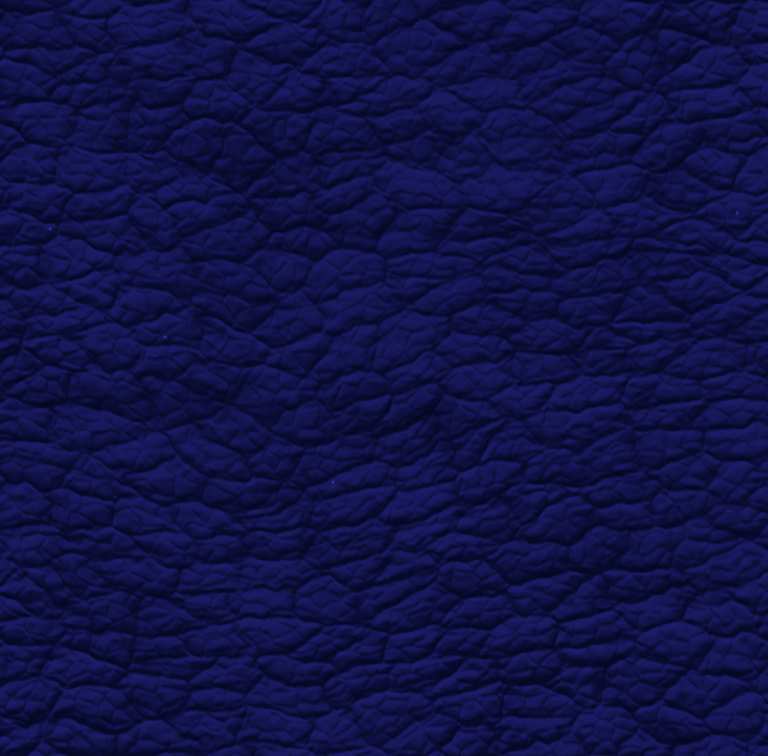
This texture is drawn by a Shadertoy shader. Its source:

```glsl
// Dark blue grained leather: wide pebbles, small bumps and long creases
// form a height field, which is shaded by its slope toward a light above.

float hash(vec2 p) {
    return fract(sin(dot(p, vec2(127.1, 311.7))) * 43758.5453);
}

vec2 hash2(vec2 p) {
    return vec2(hash(p), hash(p + 57.3));
}

float noise(vec2 p) {
    vec2 i = floor(p), f = fract(p);
    f = f * f * (3.0 - 2.0 * f);
    return mix(mix(hash(i), hash(i + vec2(1, 0)), f.x),
               mix(hash(i + vec2(0, 1)), hash(i + vec2(1, 1)), f.x), f.y);
}

// Rounded cells: zero in the grooves, rising to one inside
float pebbles(vec2 p) {
    vec2 cell = floor(p), f = fract(p);
    float nearest = 9.0, second = 9.0;
    for (int y = -1; y <= 1; y++) {
        for (int x = -1; x <= 1; x++) {
            vec2 o = vec2(x, y);
            float d = length(o + 0.05 + 0.9 * hash2(cell + o) - f);
            second = min(second, max(nearest, d));
            nearest = min(nearest, d);
        }
    }
    return 1.0 - exp(-4.0 * (second - nearest));
}

float leatherHeight(vec2 p) {
    // Broad bends of the hide, then ragged groove outlines
    vec2 q = p;
    q.y += 0.09 * noise(p * 2.6 + 4.0) - 0.10 * p.x;
    q += 0.018 * (vec2(noise(p * 12.0), noise(p * 12.0 + 31.0)) - 0.5);
    q += 0.009 * (vec2(noise(p * 55.0 + 7.0), noise(p * 55.0 + 53.0)) - 0.5);

    float coarse = pebbles(q * vec2(12.0, 22.0));
    float fine = pebbles(q * vec2(33.0, 48.0) + 19.0);
    float crease = abs(noise(q * vec2(4.0, 12.0) + 11.0) - 0.5);
    float grain = 0.55 * noise(p * vec2(72.0, 95.0)) + 0.2 * noise(p * 165.0 + 5.0);
    return 1.25 * coarse + 0.5 * fine + grain
         + 0.6 * (1.0 - exp(-12.0 * crease));
}

void mainImage(out vec4 fragColor, in vec2 fragCoord) {
    vec2 p = fragCoord / iResolution.y;

    // Slope toward the light, softer in some patches
    vec2 toLight = 0.0026 * normalize(vec2(-0.25, 1.0));
    float below = leatherHeight(p - toLight);
    float above = leatherHeight(p + toLight);
    float relief = mix(1.3, 2.0, noise(p * 3.0 + 2.0));
    float shade = relief * (below - above);

    // Grooves sink into shadow and broad swells catch more light
    shade += 0.42 * (0.5 * (below + above) - 1.95);
    shade += 0.5 * (noise(p * vec2(9.0, 17.0) + 23.0) - 0.5);
    float light = 0.44 + 0.47 * shade / sqrt(1.0 + shade * shade);

    vec3 shadowBlue = vec3(0.018, 0.027, 0.135);
    vec3 litBlue = vec3(0.128, 0.125, 0.465);
    vec3 color = mix(shadowBlue, litBlue, light);

    // A few tiny glints
    vec2 cell = floor(p * 24.0);
    vec2 center = 0.2 + 0.6 * hash2(cell + 9.0);
    float glint = 1.0 - smoothstep(0.02, 0.08, length(fract(p * 24.0) - center));
    color += vec3(0.06, 0.10, 0.3) * glint * step(0.994, hash(cell + 3.0));

    fragColor = vec4(color, 1.0);
}
```
